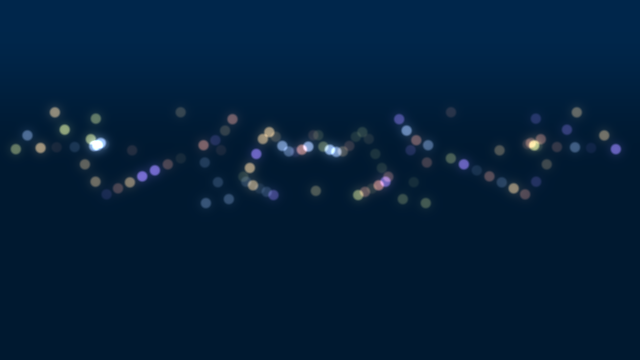
Write a Shadertoy shader that draws this background.

```glsl
const vec3 DEEP_NAVY = vec3(0.0, 0.098, 0.19);
const vec3 TOP_BLUE = vec3(0.0, 0.15, 0.293);
const vec2 FADE_RANGE = vec2(0.56, 0.93);    // heights where navy turns blue

const vec2 MIRROR_CENTRE = vec2(0.4935, 0.5694);
const float UNITS_PER_HEIGHT = 4.32;         // scale of the light layout
const float LIGHT_RADIUS = 0.061;
const float EDGE_SOFTNESS = 0.012;
const float GLOW_SIZE = 0.095;
const float GLOW_STRENGTH = 0.22;
const vec2 BRIGHTNESS_RANGE = vec2(0.10, 0.78);

const int STRANDS = 6;
const int STRAND_LIGHTS[STRANDS] = int[](16, 12, 9, 9, 4, 1);

const int TINTS = 5;
const vec3 TINT[TINTS] = vec3[](
    vec3(0.62, 0.44, 0.85),   // violet
    vec3(0.85, 0.65, 0.40),   // gold
    vec3(0.75, 0.72, 0.38),   // yellow
    vec3(0.85, 0.50, 0.38),   // coral
    vec3(0.70, 0.75, 0.90));  // pale blue

// Integer hash to [0, 1)
float hash(uint n) {
    n = (n ^ 61u) ^ (n >> 16);
    n *= 9u;
    n ^= n >> 4;
    n *= 668265261u;
    n ^= n >> 15;
    return float(n & 65535u) / 65536.0;
}

// Right-hand position of light k on a strand
vec2 lightPosition(int strand, float k) {
    if (strand == 0) {        // inner arch that curls back below
        float bump = (k - 6.2) / 2.3;
        return vec2(0.09 + 0.078 * k - 0.16 * max(k - 10.3, 0.0),
                    0.10 - 0.0387 * k + 0.41 * exp(-bump * bump));
    }
    if (strand == 1)          // wide valley rising to the outer peak
        return vec2(1.62 + 0.137 * k + 0.07 * sin(0.28 * k),
                    -0.04 - 0.072 * k + 0.28 * max(k - 6.2, 0.0));
    if (strand == 2)          // scattered column
        return vec2(1.0 + 0.38 * fract(0.2 * k + 0.035 * k * k),
                    0.43 - 0.115 * k - 0.022 * k * sin(1.05 * (k - 5.5)));
    if (strand == 3)          // cluster trailing to the outer end
        return vec2(2.54 + 0.04 * k + 0.37 * sqrt(max(k - 4.0, 0.0)),
                    0.13 + 0.015 * k * cos(2.094 * (k - 1.0)));
    if (strand == 4)          // sparse upper lights
        return vec2(0.03 + 2.61 * pow(k / 3.0, 0.45),
                    0.30 + 0.25 * sin(2.37 * k - 0.25));
    return vec2(0.0, -0.43);  // centre light
}

// Soft disc with a halo
float lightShape(float dist, float pixel) {
    float edge = EDGE_SOFTNESS + 0.5 * pixel;
    float disc = 1.0 - smoothstep(LIGHT_RADIUS - edge, LIGHT_RADIUS + edge, dist);
    float halo = exp(-dist * dist / (GLOW_SIZE * GLOW_SIZE));
    return disc * (1.0 - GLOW_STRENGTH) + halo * GLOW_STRENGTH;
}

void mainImage(out vec4 fragColor, in vec2 fragCoord) {
    float pixel = UNITS_PER_HEIGHT / iResolution.y;
    vec2 p = (fragCoord - MIRROR_CENTRE * iResolution.xy) * pixel;

    // Night gradient
    float height = fragCoord.y / iResolution.y;
    vec3 color = mix(DEEP_NAVY, TOP_BLUE, smoothstep(FADE_RANGE.x, FADE_RANGE.y, height));

    // Mirrored lights, each side with its own tint and brightness
    uint seed = 0u;
    for (int strand = 0; strand < STRANDS; strand++) {
        for (int k = 0; k < STRAND_LIGHTS[strand]; k++) {
            vec2 position = lightPosition(strand, float(k));
            for (int side = 0; side < 2; side++) {
                float level = hash(seed * 2u + 101u);
                int tint = int(hash(seed * 2u + 102u) * float(TINTS));
                float brightness = mix(BRIGHTNESS_RANGE.x, BRIGHTNESS_RANGE.y, level * sqrt(level));
                color += TINT[tint] * brightness * lightShape(distance(p, position), pixel);
                position.x = -position.x;
                seed++;
            }
        }
    }
    fragColor = vec4(min(color, 1.0), 1.0);
}
```
